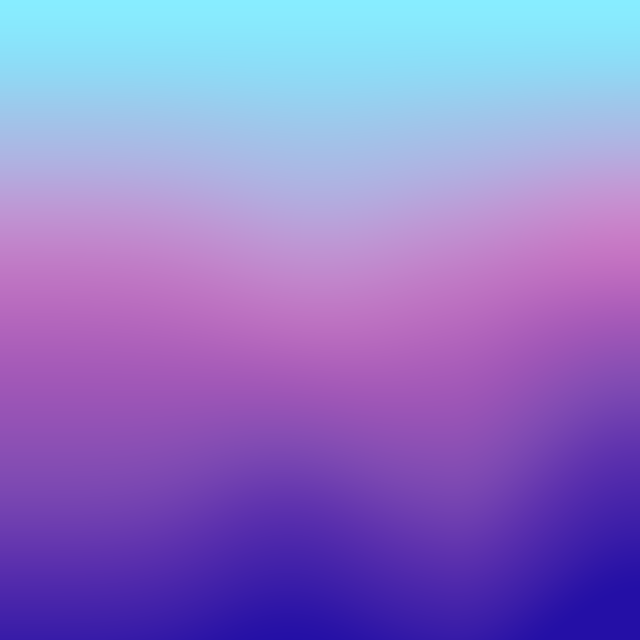
A WebGL 2 fragment shader for this background:

```glsl
#version 300 es
precision highp float;
// Soft dusk gradient: cyan through pink to deep indigo, bent by gentle swells.

#define UPPER_LIFT 0.06    // rise of the pink band away from the centre
#define UPPER_WIDTH 0.20   // half width of the central dip
#define LOWER_DROP 0.08    // sink of the indigo away from its swell
#define LOWER_WIDTH 0.16   // half width of the indigo swell
#define RIGHT_PINK 0.05    // extra rise of pink at the right edge
#define RIGHT_INDIGO 0.16  // extra rise of indigo at the right edge
#define GLOW 0.035         // strength of the pink glow on the right

uniform vec2 u_resolution;
out vec4 fragColor;

const int LAST = 10;

// Evenly spaced colours from the top down
const vec3 SKY[11] = vec3[11](
    vec3(0.53, 0.93, 1.00), vec3(0.55, 0.87, 0.97), vec3(0.62, 0.78, 0.92),
    vec3(0.69, 0.69, 0.88), vec3(0.75, 0.57, 0.82), vec3(0.74, 0.45, 0.76),
    vec3(0.64, 0.35, 0.72), vec3(0.50, 0.29, 0.70), vec3(0.36, 0.19, 0.68),
    vec3(0.24, 0.12, 0.66), vec3(0.14, 0.06, 0.65));

float bell(float x, float centre, float width) {
    float d = (x - centre) / width;
    return exp(-d * d);
}

vec3 skyStop(int i) {
    return SKY[clamp(i, 0, LAST)];
}

// Catmull-Rom curve through the colours, free of visible bands
vec3 skyColor(float depth) {
    float s = clamp(depth, 0.0, 1.0) * float(LAST);
    int i = int(floor(s));
    float f = s - float(i);
    vec3 a = skyStop(i - 1), b = skyStop(i), c = skyStop(i + 1), d = skyStop(i + 2);
    return b + 0.5 * f * (c - a + f * (2.0 * a - 5.0 * b + 4.0 * c - d
             + f * (3.0 * (b - c) + d - a)));
}

// Vertical shift of the gradient, blended between upper and lower swells
float swell(float x, float depth) {
    float edge = smoothstep(0.7, 1.0, x);
    float upper = UPPER_LIFT * (1.0 - bell(x, 0.5, UPPER_WIDTH)) + RIGHT_PINK * edge;
    float lower = LOWER_DROP * (bell(x, 0.45, LOWER_WIDTH) - 1.0) + RIGHT_INDIGO * edge;
    upper *= smoothstep(0.0, 0.4, depth);
    return mix(upper, lower, smoothstep(0.4, 0.9, depth));
}

void main() {
    vec2 uv = gl_FragCoord.xy / u_resolution;
    float depth = 1.0 - uv.y;
    vec3 color = skyColor(depth + swell(uv.x, depth));

    // Pink glow near the right edge
    float glow = bell(uv.x, 1.0, 0.15) * bell(uv.y, 0.61, 0.12);
    color += GLOW * glow * vec3(1.0, 0.4, 0.2);

    fragColor = vec4(color, 1.0);
}
```
